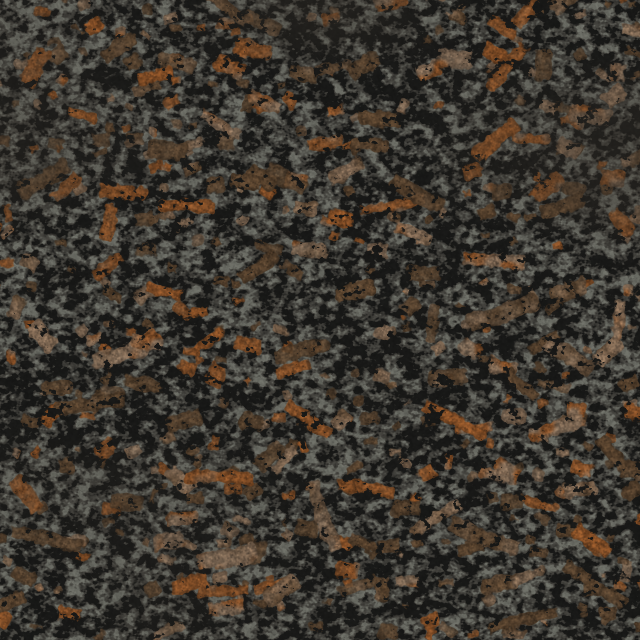
Give the GLSL for this texture, as a WebGL 1 fragment shader.

```glsl
precision highp float;
// Polished dark granite: black and grey mineral speckle from rotated noise
// octaves, overlaid with ragged, mostly flat-lying feldspar shards that are
// scattered on three jittered grids, from long laths down to small chips.

uniform vec2 u_resolution;

// Mineral colours
const vec3 BLACK = vec3(0.092, 0.093, 0.088);
const vec3 SLATE = vec3(0.245, 0.240, 0.222);
const vec3 GREY  = vec3(0.410, 0.415, 0.385);
const vec3 UMBER = vec3(0.335, 0.252, 0.172);
const vec3 TAN   = vec3(0.510, 0.415, 0.330);
const vec3 RUST  = vec3(0.520, 0.305, 0.145);
const vec3 HAZE  = vec3(0.200, 0.180, 0.155);

// Speckle
const float SPECKLE_FREQ = 82.0;
const vec2  SPECKLE_STRETCH = vec2(0.88, 1.08);
const float PATCH_FREQ = 5.0;
const float PATCH_SHIFT = 0.09;
const float HAZE_AMOUNT = 0.35;

// Shards: half length and half width ranges, in canvas heights
const vec2 LATH_LENGTH = vec2(0.024, 0.060);
const vec2 LATH_WIDTH  = vec2(0.008, 0.014);
const vec2 SLAB_LENGTH = vec2(0.013, 0.031);
const vec2 SLAB_WIDTH  = vec2(0.007, 0.013);
const vec2 CHIP_LENGTH = vec2(0.006, 0.013);
const vec2 CHIP_WIDTH  = vec2(0.004, 0.008);
const float TILT = 1.05;
const float BEND = 3.0;
const float EDGE_SOFTNESS = 0.0016;
const float EDGE_ROUGHNESS = 0.011;

float hash(vec2 p) {
  vec3 q = fract(p.xyx * 0.1031);
  q += dot(q, q.yzx + 33.33);
  return fract((q.x + q.y) * q.z);
}

vec2 hash2(vec2 p) {
  return vec2(hash(p), hash(p + 71.7));
}

float noise(vec2 p) {
  vec2 cell = floor(p);
  vec2 f = fract(p);
  f = f * f * (3.0 - 2.0 * f);
  float low  = mix(hash(cell), hash(cell + vec2(1.0, 0.0)), f.x);
  float high = mix(hash(cell + vec2(0.0, 1.0)), hash(cell + 1.0), f.x);
  return mix(low, high, f.y);
}

vec2 rotate(vec2 p, float angle) {
  float c = cos(angle), s = sin(angle);
  return vec2(c * p.x + s * p.y, c * p.y - s * p.x);
}

// Three octaves, each turned so that no lattice direction shows
float speckle(vec2 p) {
  p *= SPECKLE_FREQ;
  return 0.45 * noise(rotate(p, 0.5) + 17.0)
       + 0.35 * noise(rotate(p, 1.3) * 2.1 + 43.0)
       + 0.20 * noise(rotate(p, 2.2) * 4.3 + 91.0);
}

// Signed distance to a slightly bent box with softened corners
float shardDistance(vec2 p, vec2 halfSize, float bend) {
  p.y += bend * p.x * p.x;
  float corner = 0.35 * halfSize.y;
  vec2 q = abs(p) - halfSize + corner;
  return length(max(q, 0.0)) + min(max(q.x, q.y), 0.0) - corner;
}

vec3 feldspar(float kind) {
  vec3 pale = mix(UMBER, TAN, smoothstep(0.28, 0.62, kind));
  return mix(pale, RUST, smoothstep(0.66, 0.80, kind));
}

// Lays one jittered grid of shards over the stone
vec3 addShards(vec3 stone, vec2 p, float grid, float chance, vec2 lengths,
               vec2 widths, float rough, float stain, float grain) {
  vec2 home = floor(p * grid);
  for (int j = -1; j <= 1; j++) {
    for (int i = -1; i <= 1; i++) {
      vec2 cell = home + vec2(float(i), float(j));
      vec2 id = cell + grid * 7.0;
      if (hash(id + 5.3) > chance) continue;
      vec2 centre = (cell + 0.15 + 0.7 * hash2(id + 11.1)) / grid;
      vec2 spread = hash2(id + 23.9);
      vec2 size = hash2(id + 37.3);
      float angle = (spread.x + spread.y - 1.0) * TILT;
      if (hash(id + 51.7) < 0.12) angle += 1.2;
      vec2 halfSize = vec2(mix(lengths.x, lengths.y, size.x * size.x),
                           mix(widths.x, widths.y, size.y));
      float bend = BEND * (hash(id + 63.1) - 0.5);
      float d = shardDistance(rotate(p - centre, angle), halfSize, bend);
      float cover = smoothstep(EDGE_SOFTNESS, -EDGE_SOFTNESS, d + rough);
      float kind = hash(id + 83.5) + 0.35 * (stain - 0.5);
      vec3 tint = feldspar(kind) * (0.62 + 0.76 * grain);
      tint *= 0.84 + 0.16 * smoothstep(0.0, -0.006, d);
      stone = mix(stone, tint, cover * mix(0.78, 1.0, hash(id + 97.9)));
    }
  }
  return stone;
}

void main() {
  vec2 uv = gl_FragCoord.xy / u_resolution.y;

  // Speckled ground, with broad lighter and darker patches
  float patchTone = noise(uv * PATCH_FREQ + 3.0);
  float mineral = speckle(uv * SPECKLE_STRETCH) + PATCH_SHIFT * (patchTone - 0.5);
  vec3 ground = mix(BLACK, SLATE, smoothstep(0.40, 0.56, mineral));
  ground = mix(ground, GREY, smoothstep(0.54, 0.74, mineral));
  float grain = 0.5 * noise(rotate(uv, 0.8) * 190.0) + 0.5 * noise(rotate(uv, 1.9) * 370.0);
  ground *= 0.85 + 0.30 * grain;

  // Shards with crumbled outlines, smallest first
  float coarse = noise(rotate(uv, 0.4) * 62.0 + 29.0) - 0.5;
  float fine = noise(rotate(uv, 1.1) * 150.0 + 57.0) - 0.5;
  float rough = EDGE_ROUGHNESS * (0.55 * coarse + 0.45 * fine);
  float stain = noise(uv * 48.0 + 13.0);
  vec3 stone = addShards(ground, uv, 28.0, 0.40, CHIP_LENGTH, CHIP_WIDTH, rough, stain, grain);
  stone = addShards(stone, uv, 16.0, 0.55, SLAB_LENGTH, SLAB_WIDTH, rough, stain, grain);
  stone = addShards(stone, uv, 9.5, 0.74, LATH_LENGTH, LATH_WIDTH, rough, stain, grain);

  // Dark mineral pits break through the shards; haze dulls some regions
  stone = mix(ground, stone, smoothstep(0.27, 0.38, mineral));
  float haze = smoothstep(0.55, 0.90, noise(uv * 4.0 + 19.0));
  stone = mix(stone, HAZE, HAZE_AMOUNT * haze);

  gl_FragColor = vec4(stone, 1.0);
}
```
